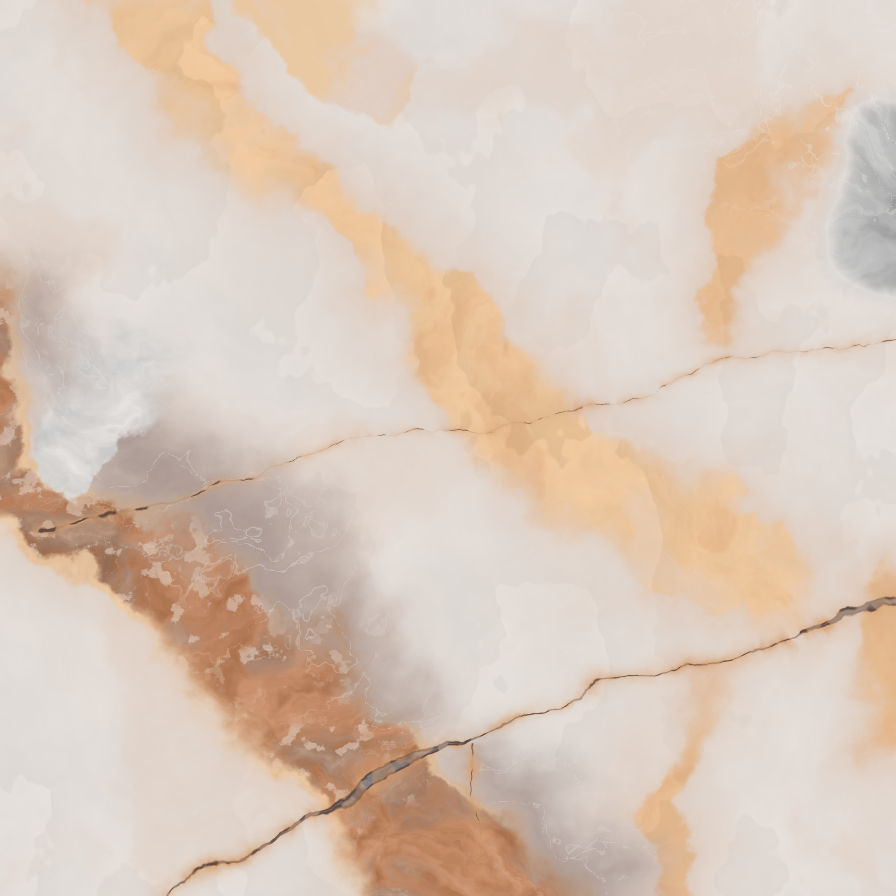
This texture is drawn by a three.js fragment shader. Its source:

```glsl
varying vec2 vUv;

const vec3 MILK = vec3(.885, .865, .847);
const vec3 BLUSH = vec3(.875, .795, .74);
const vec3 AMBER = vec3(.92, .765, .595);
const vec3 HONEY = vec3(.84, .63, .45);
const vec3 RUST = vec3(.75, .52, .38);
const vec3 UMBER = vec3(.6, .46, .38);
const vec3 TAUPE = vec3(.645, .575, .55);
const vec3 SILVER = vec3(.74, .745, .745);
const vec3 FROST = vec3(.91, .9, .89);
const vec3 CRACK = vec3(.38, .28, .24);
const vec3 SLATE = vec3(.48, .46, .47);
const float STAIN_WARP = .08;
const float STAIN_FRAY = .05;
const float CRACK_WARP = .03;
const float CRACK_JITTER = .02;
const float EDGE = .0011;

vec2 gradient(vec2 cell) {
  float h = 6.2832 * fract(sin(dot(cell, vec2(127.1, 311.7))) * 43758.55);
  return vec2(cos(h), sin(h));
}

float noise(vec2 p) {
  vec2 i = floor(p), f = fract(p), e = vec2(1, 0);
  vec2 u = f * f * f * (f * (f * 6. - 15.) + 10.);
  float low = mix(dot(gradient(i), f), dot(gradient(i + e), f - e), u.x);
  float high = mix(dot(gradient(i + e.yx), f - e.yx), dot(gradient(i + 1.), f - 1.), u.x);
  return mix(low, high, u.y);
}

float fbm(vec2 p) {
  float sum = 0., amp = .6;
  for (int i = 0; i < 6; i++) {
    sum += amp * noise(p);
    p = mat2(1.6, 1.2, -1.2, 1.6) * p + 7.3;
    amp *= .52;
  }
  return sum;
}

vec2 fbm2(vec2 p) { return vec2(fbm(p), fbm(p + 31.7)); }

// Distance to a tapered stroke; z is the radius at each end
float stroke(vec2 p, vec3 a, vec3 b) {
  vec2 ab = b.xy - a.xy;
  float t = clamp(dot(p - a.xy, ab) / dot(ab, ab), 0., 1.);
  return length(p - a.xy - ab * t) - mix(a.z, b.z, t);
}

float path(vec2 p, vec3 a, vec3 b, vec3 c, vec3 d) {
  return min(stroke(p, a, b), min(stroke(p, b, c), stroke(p, c, d)));
}

float cover(float d, float soft) { return 1. - smoothstep(-soft, soft, d); }

float glow(float d, float reach) { return exp(-max(d, 0.) / reach); }

// Ramp that falls back sharply, like the rim of a crystal plate
float plate(float x) { x = fract(x); return x * (1. - smoothstep(.95, 1., x)) - .45; }

void main() {
  vec2 p = vUv, warp = fbm2(p * 3.2), fray = fbm2(p * 13. + 5.);
  vec2 q = p + warp * STAIN_WARP + fray * STAIN_FRAY;
  vec2 c = p + warp * CRACK_WARP + fray * CRACK_JITTER;
  float cloud = fbm(p * 2.3 + warp + 11.);
  float vein = fbm(p * 5. + warp * 2. + 40.);
  float grain = fbm(p * 24. + warp * 5.);
  float facet = plate(fbm(p * vec2(3., 2.2) + 60.) * 3.5);
  float soft = mix(.005, .028, smoothstep(-.2, .25, noise(p * 6. + 3.)));

  // Distances to stains and cracks
  vec3 bend = vec3(.5, .62, .042), fork = vec3(.25, .33, .045);
  float amber = path(q, vec3(.14, 1.03, .04), vec3(.25, .87, .034), vec3(.39, .77, .022), bend);
  amber = min(amber, path(q, bend, vec3(.55, .54, .046), vec3(.7, .44, .06), vec3(.87, .34, .055)));
  float side = path(q, vec3(.95, .89, .004), vec3(.85, .81, .034), vec3(.83, .72, .022), vec3(.82, .64, .004));
  side = min(side, stroke(q, vec3(1.02, .29, .05), vec3(.99, .17, .018)));
  side = min(side, path(q, vec3(.78, .25, .009), vec3(.77, .19, .01), vec3(.74, .11, .018), vec3(.74, -.02, .016)));
  float rust = path(q, vec3(-.02, .64, .035), vec3(0, .46, .025), vec3(.13, .39, .038), fork);
  rust = min(rust, path(q, fork, vec3(.36, .22, .058), vec3(.44, .13, .06), vec3(.53, -.03, .11)));
  float smoke = path(q, vec3(.04, .66, .02), vec3(.17, .47, .06), vec3(.29, .38, .05), vec3(.45, .22, .03));
  smoke = min(smoke, stroke(q, vec3(.56, .17, .02), vec3(.65, .02, .05)));
  vec3 joint = vec3(.52, .52, .0003), split = vec3(.54, .19, .001);
  float upper = path(c, vec3(.05, .41, .002), vec3(.22, .445, .0008), vec3(.36, .505, 0), joint);
  upper = min(upper, path(c, joint, vec3(.72, .555, 0), vec3(.82, .605, 0), vec3(1.03, .615, .0004)));
  float lower = path(c, vec3(.18, 0, .0006), vec3(.38, .1, .003), vec3(.43, .135, .009), split);
  lower = min(lower, path(c, split, vec3(.67, .24, .0006), vec3(.88, .28, .0008), vec3(1.03, .335, .006)));
  float spur = stroke(c, vec3(.535, .18, .0006), vec3(.54, .02, 0));

  // Milky ground with blushing clouds and crystal plates
  vec3 col = MILK + .02 * cloud + .028 * facet + .015 * grain;
  col = mix(col, BLUSH, .5 * smoothstep(0., .35, cloud));
  col = mix(col, BLUSH, .95 * glow(min(min(amber, side), rust), .042));

  // Amber bands and a pale wash near the top
  vec3 honey = mix(AMBER, HONEY, .5 * smoothstep(.05, .45, vein + .6 * grain)) + .05 * facet + .05 * grain;
  honey = mix(honey, BLUSH, .5 * smoothstep(.05, .35, -vein));
  float wash = stroke(q, vec3(.3, 1, .05), vec3(.45, .91, .04));
  col = mix(col, mix(BLUSH, AMBER, smoothstep(-.1, .25, vein)), .8 * cover(wash, soft));
  col = mix(col, honey, .95 * cover(amber, soft));
  col = mix(col, mix(honey, HONEY, .35), .9 * cover(side, soft));

  // Amber fringe, smoky haze, cool grey pocket
  col = mix(col, AMBER + .1 * grain, .8 * cover(rust - .014, soft));
  float haze = clamp(cover(smoke, .075) * (.9 + .7 * grain), 0., .92);
  col = mix(col, TAUPE + .12 * grain, haze);
  float pocket = stroke(c, vec3(1, .83, .06), vec3(.99, .74, .075));
  col = mix(col, SILVER - .1 * glow(pocket + .07, .03) + .2 * grain, .9 * cover(pocket, .018));
  col = mix(col, FROST, .6 * glow(abs(pocket), .008));

  // Rust body with umber patches and pale mineral specks
  vec3 body = mix(RUST, UMBER, smoothstep(-.15, .3, vein + .6 * grain)) + .25 * grain;
  float specks = smoothstep(.1, .22, fbm(p * 38.)) * smoothstep(-.1, .2, cloud + vein);
  col = mix(col, mix(body, BLUSH, .6 * specks), .93 * cover(rust, soft));

  // Frosted crystal, crisp below and fading above
  float crystal = stroke(c + .04 * fray, vec3(.13, .58, .06), vec3(.08, .5, .045));
  col = mix(col, mix(SILVER, FROST, .6 + grain), .9 * cover(crystal, mix(.003, .05, smoothstep(.5, .6, p.y))));

  // Wispy threads in haze and the upper right corner
  float thread = 1. - smoothstep(0., .02, abs(fbm(p * 8. + warp * 3.)));
  col = mix(col, FROST, thread * (.08 + .3 * haze + .4 * smoothstep(1.5, 1.9, p.x + p.y)));

  // Warm seepage and broken dark cracks
  float seep = .5 * glow(upper, .005) + .65 * glow(min(lower, spur), .007);
  col = mix(col, HONEY, clamp(seep * (.8 + 2. * grain), 0., .8));
  float broken = smoothstep(-.05, .2, noise(p * 60.) + .5 * grain);
  col = mix(col, CRACK, cover(min(upper, spur), EDGE) * (.12 + .85 * broken));
  vec3 core = mix(CRACK, SLATE + .5 * grain, smoothstep(.001, .004, -lower));
  col = mix(col, core, cover(lower, EDGE) * (.5 + .5 * broken));
  gl_FragColor = vec4(clamp(col, 0., 1.), 1);
}
```
